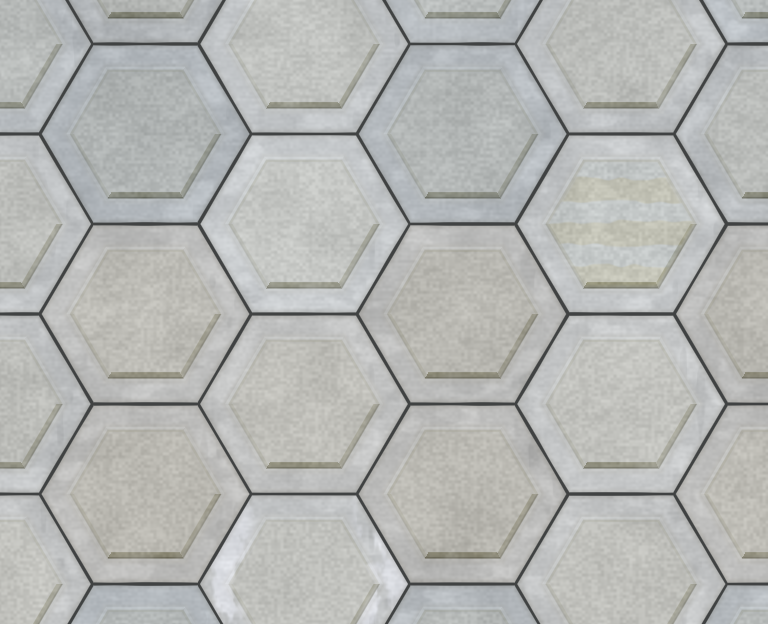
Reproduce this pattern procedurally as a Shadertoy shader.

```glsl
// Weathered concrete hexagon tiles with bevelled inner panels and thin dark joints.

const float PITCH = 0.2885;                  // tile height, in canvas heights
const float STRETCH = 1.017;                 // slight horizontal widening
const vec2 ORIGIN = vec2(0.2332, 0.7853);    // centre of tile (0, 0)
const vec2 CELL = vec2(1.7320508, 1.0);
const float PANEL = 0.358;                   // inner panel apothem
const float JOINT = 0.0085;                  // half joint width

float hash(vec2 p) {
    return fract(sin(dot(p, vec2(127.1, 311.7))) * 43758.545);
}

float noise(vec2 p) {
    vec2 i = floor(p), f = fract(p);
    f = f * f * (3.0 - 2.0 * f);
    return mix(mix(hash(i), hash(i + vec2(1, 0)), f.x),
               mix(hash(i + vec2(0, 1)), hash(i + vec2(1, 1)), f.x), f.y);
}

float fbm(vec2 p) {
    float sum = 0.0, amp = 0.5;
    for (int i = 0; i < 4; i++) {
        sum += amp * noise(p);
        p = p * 2.03 + 17.3;
        amp *= 0.5;
    }
    return sum / 0.9375;
}

// Apothem distance: 0 at the centre, 0.5 on the tile border
float hexDistance(vec2 p) {
    p = abs(p);
    return max(p.y, dot(p, vec2(0.8660254, 0.5)));
}

// Offset from the nearest tile centre
vec2 hexLocal(vec2 p) {
    vec2 a = mod(p + 0.5 * CELL, CELL) - 0.5 * CELL;
    vec2 b = mod(p, CELL) - 0.5 * CELL;
    return dot(a, a) < dot(b, b) ? a : b;
}

// Soft-edged band between two distances
float band(float d, float lo, float hi, float blur) {
    return smoothstep(lo - blur, lo + blur, d) * (1.0 - smoothstep(hi - blur, hi + blur, d));
}

// Light received by the bevel side facing outward at p, from -1 to 1
float sideLight(vec2 p) {
    float step60 = radians(60.0);
    float side = (floor(atan(p.y, p.x) / step60) + 0.5) * step60;
    return cos(side - radians(105.0));
}

// Per-tile base colour: odd columns paler, rows drifting from cool to warm
vec3 tileTone(vec2 id) {
    float odd = mod(id.x, 2.0);
    float tone = 0.705 + 0.034 * odd + 0.03 * (hash(id) - 0.5);
    float drift = cos((id.y + 3.0) * 0.7854);
    float warmth = mix(drift, 0.4 * drift, odd) + 0.7 * (hash(id + 9.1) - 0.5);
    return vec3(tone) + mix(vec3(-0.018, 0.0, 0.010), vec3(0.009, 0.004, -0.012),
                            clamp(0.5 + 0.5 * warmth, 0.0, 1.0));
}

// Stains, rim smears and fine grain
vec3 weather(vec3 col, vec2 p, vec2 id, float d, float face) {
    vec2 seed = p + id * 7.31;
    col += 0.09 * (fbm(seed * 5.0) - 0.5);
    col += mix(0.035, 0.075, face) * (noise(seed * 58.0) - 0.5);
    col += 0.025 * (noise(seed * vec2(14.0, 70.0)) - 0.5);
    col += face * vec3(0.016, 0.014, 0.002);
    float rim = band(d, 0.385, 0.475, 0.02);
    float smear = smoothstep(0.45, 0.7, fbm(seed * vec2(6.0, 9.0) + 31.0));
    col += rim * (vec3(0.008, 0.012, 0.022) + 0.05 * smear);
    float streak = smoothstep(0.6, 0.8, noise(seed * vec2(22.0, 9.0)));
    return col - 0.035 * rim * streak * smoothstep(0.1, 0.4, p.x);
}

// Pale horizontal bands on one face, whitewash on the sides of one rim
vec3 oddTiles(vec3 col, vec2 p, vec2 id, float face) {
    float wobble = 0.03 * (noise(p * 14.0) - 0.5);
    float bands = smoothstep(-0.1, 0.3, cos(6.2832 * (p.y + wobble - 0.067) / 0.24));
    float striped = float(id == vec2(3, -1));
    col += striped * face * mix(vec3(-0.005, -0.01, -0.045), vec3(0.0, 0.012, 0.025), bands);
    float washed = float(id == vec2(1, -5)) * (1.0 - face);
    float splash = smoothstep(0.35, 0.5, fbm(p * vec2(9.0, 5.0) + 3.0));
    return col + washed * splash * smoothstep(0.24, 0.34, abs(p.x)) * vec3(0.09, 0.09, 0.105);
}

vec3 bevel(vec3 col, vec2 p, vec2 id, float d, float blur) {
    float light = sideLight(p);
    float shade = max(-light, 0.0);
    float wear = 0.65 + 0.6 * fbm(p * 9.0 + id * 3.7);
    float width = mix(0.014, 0.036, shade);
    float slope = band(d, PANEL - width, PANEL, blur);
    col -= slope * wear * shade * shade * vec3(0.165, 0.17, 0.2);
    col -= slope * wear * vec3(0.024, 0.025, 0.045);
    col -= 0.09 * wear * shade * band(d, PANEL - 0.008, PANEL + 0.002, blur);
    float glint = band(d, PANEL, PANEL + 0.016, blur);
    return col + glint * wear * (0.02 + 0.035 * max(light, 0.0)) * vec3(0.9, 1.0, 1.1);
}

void mainImage(out vec4 fragColor, in vec2 fragCoord) {
    vec2 q = (fragCoord / iResolution.y - ORIGIN) / (PITCH * vec2(STRETCH, 1.0));
    float pixel = 1.0 / (iResolution.y * PITCH);
    vec2 p = hexLocal(q);
    vec2 id = round((q - p) * vec2(2.0 / CELL.x, 2.0));
    float d = hexDistance(p);
    float blur = max(0.004, 0.75 * pixel);
    float face = 1.0 - smoothstep(PANEL - 0.03, PANEL, d);

    vec3 col = weather(tileTone(id), p, id, d, face);
    col = oddTiles(col, p, id, face);
    col = bevel(col, p, id, d, blur);

    // Joint, with a faint darkened lip
    float gap = 0.5 - d;
    float halfWidth = JOINT * (0.8 + 0.4 * noise(q * 6.0));
    col -= 0.05 * (1.0 - smoothstep(0.0, 0.035, gap));
    col = mix(vec3(0.25, 0.26, 0.26), col, smoothstep(halfWidth - blur, halfWidth + blur, gap));
    fragColor = vec4(clamp(col, 0.0, 1.0), 1.0);
}
```
